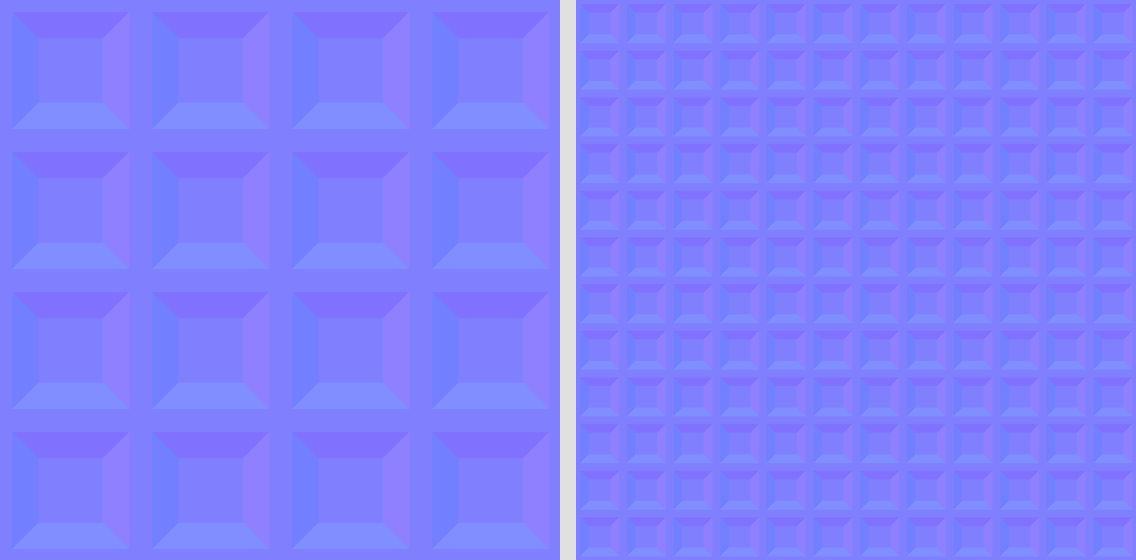
Left: one tile. Right: repeated 3 by 3.
Reproduce this texture map procedurally as a three.js fragment shader.

```glsl
// Tangent-space normal map of a 4 by 4 grid of square recesses with bevelled walls.
#define REPEATS 4.0
#define RIM_HALF 0.418
#define FLOOR_HALF 0.2305
#define PIT_SHIFT vec2(0.0039, -0.0039)
#define WALL_TILT 0.055
#define FLAT_COLOR vec3(0.502, 0.502, 1.0)
#define SOFTNESS 0.0078

varying vec2 vUv;

// Smoothed coverage: 1 where the signed distance is positive.
float coverage(float signedDistance) {
  return clamp(signedDistance / SOFTNESS + 0.5, 0.0, 1.0);
}

void main() {
  // Position inside the cell, measured from the recess centre
  vec2 cell = fract(vUv * REPEATS - PIT_SHIFT) - 0.5;
  vec2 reach = abs(cell);
  float boxRadius = max(reach.x, reach.y);

  // Band of sloped wall between the rim and the floor
  float wall = coverage(RIM_HALF - boxRadius) * coverage(boxRadius - FLOOR_HALF);

  // Mitred corners choose the side wall or the top and bottom wall
  float sideWall = coverage((reach.x - reach.y) * 0.7071);
  vec2 facing = vec2(sign(cell.x) * sideWall, -sign(cell.y) * (1.0 - sideWall));

  vec3 normalColor = FLAT_COLOR + vec3(facing * WALL_TILT * wall, 0.0);
  gl_FragColor = vec4(normalColor, 1.0);
}
```
